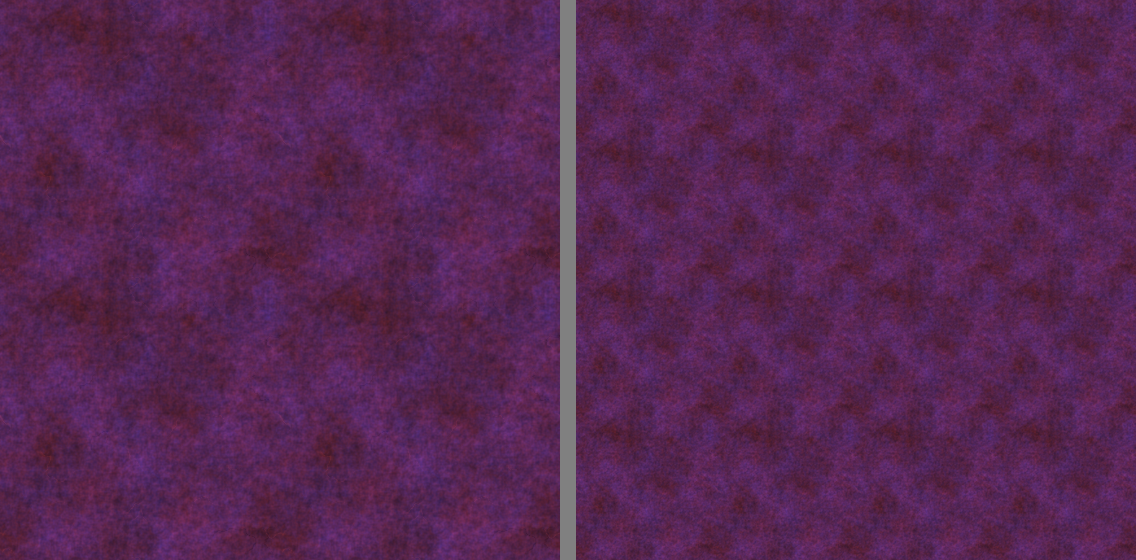
Left, the tile; right, the same tile 2 across and 2 down.
This texture is drawn by a WebGL 2 fragment shader. Its source:

```glsl
#version 300 es
precision highp float;
// Draws a seamless mottled purple suede with wine-red stains, fine grain and faint creases.

uniform vec2 u_resolution;
out vec4 fragColor;

const float TAU = 6.2831853;
const float REPEATS = 2.0;

const vec3 BASE = vec3(0.340, 0.146, 0.325);
const vec3 TONE_SHIFT = vec3(0.050, 0.032, 0.130);
const vec3 WARM_SHIFT = vec3(0.038, -0.004, -0.044);
const vec3 FLECK_SHIFT = vec3(0.034, 0.002, -0.030);
const vec3 CREASE_LIGHT = vec3(0.060, 0.022, 0.015);
const vec3 CREASE_DARK = vec3(0.040, 0.022, 0.032);

uint scramble(uint n) {
    n = n * 747796405u + 2891336453u;
    n = ((n >> ((n >> 28u) + 4u)) ^ n) * 277803737u;
    return (n >> 22u) ^ n;
}

// Unit gradient at a lattice point, wrapped to the period.
vec2 gradient(vec2 cell, vec2 period, float seed) {
    uvec2 c = uvec2(mod(cell, period));
    uint h = scramble(c.x + scramble(c.y + scramble(uint(seed))));
    float angle = TAU * float(h & 65535u) / 65536.0;
    return vec2(cos(angle), sin(angle));
}

// Gradient noise over the unit tile with a whole number of cells per side.
float noise(vec2 p, vec2 period, float seed) {
    vec2 q = p * period;
    vec2 cell = floor(q);
    vec2 f = q - cell;
    vec2 w = f * f * f * (f * (f * 6.0 - 15.0) + 10.0);
    vec2 e = vec2(0.0, 1.0);
    float a = dot(gradient(cell, period, seed), f);
    float b = dot(gradient(cell + e.yx, period, seed), f - e.yx);
    float c = dot(gradient(cell + e.xy, period, seed), f - e.xy);
    float d = dot(gradient(cell + e.yy, period, seed), f - e.yy);
    return mix(mix(a, b, w.x), mix(c, d, w.x), w.y);
}

// Octaves double the period, so the sum still wraps.
float fbm(vec2 p, vec2 period, int octaves, float gain, float seed) {
    float sum = 0.0;
    float amplitude = 1.0;
    for (int i = 0; i < octaves; i++) {
        sum += amplitude * noise(p, period, seed + float(i));
        period *= 2.0;
        amplitude *= gain;
    }
    return sum;
}

// Whole-number shear: turns directions while keeping the tile seamless.
vec2 diagonal(vec2 p) {
    return vec2(p.x + p.y, p.x - p.y);
}

// Thin broken line along the zero level of a noise field.
float crease(vec2 p, float cells, float width, float seed) {
    float field = fbm(p, vec2(cells), 3, 0.45, seed);
    float line = 1.0 - smoothstep(0.0, width, abs(field));
    float mask = smoothstep(0.08, 0.40, noise(p, vec2(7.0), seed + 9.0));
    return line * mask;
}

void main() {
    vec2 p = REPEATS * gl_FragCoord.xy / u_resolution;

    // Gentle warp that frays the cloud outlines
    vec2 warp = vec2(fbm(p, vec2(9.0), 4, 0.75, 11.0),
                     fbm(p, vec2(9.0), 4, 0.75, 21.0));
    vec2 q = p + 0.018 * warp;

    // Violet clouds and wine-red stains
    float tone = fbm(q, vec2(4.0), 6, 0.68, 31.0)
               + 0.45 * noise(q, vec2(2.0, 3.0), 38.0);
    float warm = fbm(q, vec2(5.0), 6, 0.70, 41.0);

    // Fine grain, reddish flecks and brush fibres in several directions
    float grain = fbm(p, vec2(27.0), 3, 0.95, 51.0);
    float flecks = fbm(p, vec2(31.0), 3, 0.90, 56.0);
    float fibres = fbm(diagonal(p), vec2(13.0, 37.0), 2, 0.8, 61.0)
                 + fbm(p, vec2(62.0, 19.0), 2, 0.8, 71.0)
                 + fbm(p, vec2(21.0, 58.0), 2, 0.8, 76.0);

    vec3 color = BASE + TONE_SHIFT * tone + WARM_SHIFT * warm + FLECK_SHIFT * flecks;
    color *= 1.0 + 0.15 * grain + 0.075 * fibres;

    // Hairline creases
    color += CREASE_LIGHT * crease(q, 6.0, 0.035, 81.0);
    color -= CREASE_DARK * crease(q, 5.0, 0.030, 101.0);

    fragColor = vec4(clamp(color, 0.0, 1.0), 1.0);
}
```
